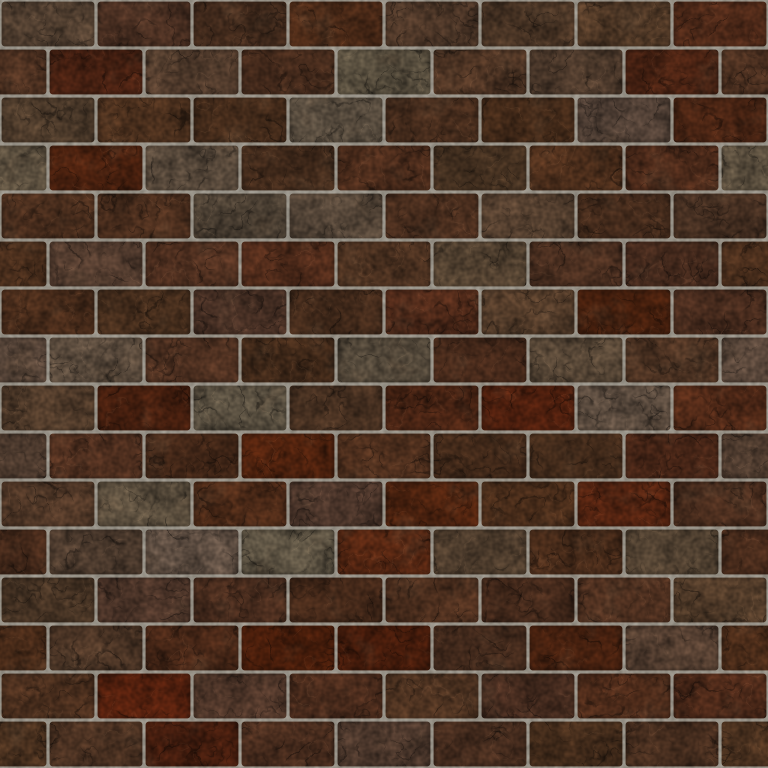
A three.js fragment shader for this texture:

```glsl
varying vec2 vUv;

const vec2 BRICKS = vec2(8.0, 16.0);
const float JOINT_WIDTH = 0.0041;
const float CORNER_RADIUS = 0.0045;
const float EDGE_SOFTNESS = 0.0008;
const float RIM_WIDTH = 0.006;
const float RIM_SHADE = 0.14;
const float BLOTCH_STRENGTH = 0.56;
const float GRAIN_STRENGTH = 0.42;
const float CRACK_STRENGTH = 0.34;
const float SCRATCH_STRENGTH = 0.12;
const vec3 RUST = vec3(0.295, 0.113, 0.043);
const vec3 BROWN = vec3(0.278, 0.172, 0.110);
const vec3 GREY = vec3(0.342, 0.298, 0.250);
const vec3 DUST = vec3(0.350, 0.270, 0.200);
const vec3 MORTAR_DARK = vec3(0.52, 0.50, 0.46);
const vec3 MORTAR_LIGHT = vec3(0.66, 0.64, 0.60);

vec2 hash2(vec2 p) {
  vec3 q = fract(p.xyx * vec3(0.1031, 0.1030, 0.0973));
  q += dot(q, q.yzx + 33.33);
  return fract((q.xx + q.yz) * q.zy);
}

// The half-step keeps the wrapped cell an exact whole number
float gradientDot(vec2 cell, vec2 offset, float cells, float seed) {
  vec2 wrapped = floor(mod(cell + 0.5, cells));
  float angle = 6.28318 * hash2(wrapped + seed * 17.0).x;
  return dot(vec2(cos(angle), sin(angle)), offset);
}

// Gradient noise that wraps over the unit square
float noise(vec2 uv, float cells, float seed) {
  vec2 p = uv * cells;
  vec2 i = floor(p);
  vec2 f = p - i;
  vec2 u = f * f * f * (f * (f * 6.0 - 15.0) + 10.0);
  vec2 e = vec2(1.0, 0.0);
  float low = mix(gradientDot(i, f, cells, seed),
                  gradientDot(i + e.xy, f - e.xy, cells, seed), u.x);
  float high = mix(gradientDot(i + e.yx, f - e.yx, cells, seed),
                   gradientDot(i + e.xx, f - e.xx, cells, seed), u.x);
  return mix(low, high, u.y);
}

float fbm(vec2 uv, float cells, float seed) {
  float sum = 0.0;
  float amplitude = 0.6;
  for (int octave = 0; octave < 4; octave++) {
    sum += amplitude * noise(uv, cells, seed);
    cells *= 2.0;
    amplitude *= 0.55;
    seed += 1.0;
  }
  return sum;
}

// Thin broken lines along the zero crossings of warped noise
float veins(vec2 uv, float cells, float width, float seed) {
  vec2 warp = vec2(fbm(uv, 40.0, seed + 1.0), fbm(uv, 40.0, seed + 6.0));
  float ridge = abs(noise(uv + 0.014 * warp, cells, seed));
  float patches = smoothstep(0.0, 0.35, noise(uv, 24.0, seed + 11.0));
  return (1.0 - smoothstep(0.0, width, ridge)) * patches;
}

float roundedBox(vec2 p, vec2 halfSize, float radius) {
  vec2 q = abs(p) - halfSize + radius;
  return length(max(q, 0.0)) + min(max(q.x, q.y), 0.0) - radius;
}

vec3 brickColor(vec2 id) {
  vec2 a = hash2(id + 3.0);
  vec2 b = hash2(id + 41.0);
  float tone = 0.55 * a.x + 0.45 * a.y;
  vec3 color = mix(RUST, BROWN, smoothstep(0.02, 0.48, tone));
  color = mix(color, GREY, smoothstep(0.46, 0.98, tone));
  // Drift between olive and rose
  color *= 1.0 + (b.x - 0.5) * vec3(0.03, -0.06, 0.05);
  return color * mix(0.91, 1.09, b.y);
}

void main() {
  // Running bond layout
  vec2 p = vUv * BRICKS;
  float row = floor(p.y);
  p.x += 0.5 * (1.0 - mod(row, 2.0));
  vec2 id = vec2(mod(floor(p.x), BRICKS.x), row);
  vec2 local = (fract(p) - 0.5) / BRICKS;
  float dist = roundedBox(local, 0.5 / BRICKS - 0.5 * JOINT_WIDTH, CORNER_RADIUS);

  // Shared surface wear
  float blotch = fbm(vUv, 22.0, 2.0);
  float grain = 0.7 * noise(vUv, 96.0, 7.0) + 0.6 * noise(vUv, 190.0, 9.0);

  // Brick face
  vec3 brick = brickColor(id);
  brick = mix(brick, DUST, 0.30 * smoothstep(0.05, 0.5, fbm(vUv, 18.0, 21.0)));
  brick *= 1.0 + BLOTCH_STRENGTH * blotch + GRAIN_STRENGTH * grain;
  brick *= 1.0 - CRACK_STRENGTH * veins(vUv, 30.0, 0.07, 31.0);
  brick *= 1.0 - 0.8 * CRACK_STRENGTH * veins(vUv, 54.0, 0.10, 57.0);
  brick += SCRATCH_STRENGTH * DUST * veins(vUv, 42.0, 0.07, 83.0);
  brick *= 1.0 - RIM_SHADE * smoothstep(-RIM_WIDTH, 0.0, dist);

  // Mortar
  float mortarTone = clamp(0.5 + 0.8 * grain + 0.3 * blotch, 0.0, 1.0);
  vec3 mortar = mix(MORTAR_DARK, MORTAR_LIGHT, mortarTone);

  float joint = smoothstep(-EDGE_SOFTNESS, EDGE_SOFTNESS, dist);
  gl_FragColor = vec4(mix(brick, mortar, joint), 1.0);
}
```
